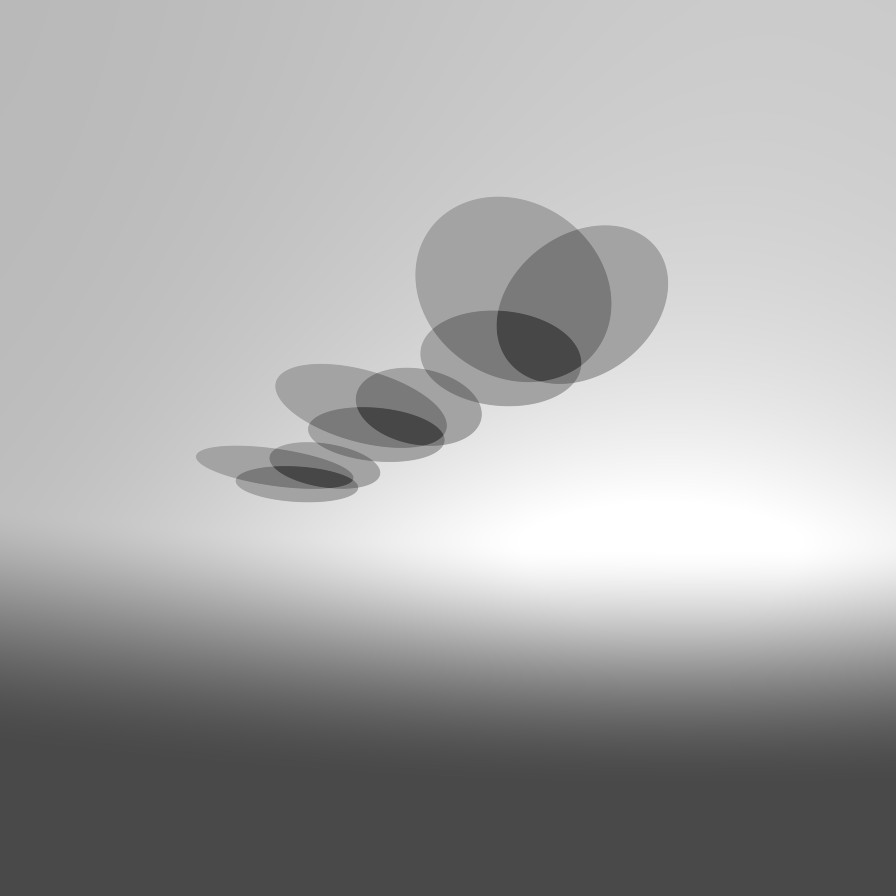
This background is drawn by a Shadertoy shader. Its source:

```glsl
// Translucent tilted discs receding towards a misty, glowing horizon in grey.
// The sky is a soft gradient plus an exponential glow that sinks into dark ground;
// the discs are sheared ellipses whose overlap count selects the shade.

const float GROUND = 0.285;
const float ONE_LAYER = 0.64;
const float TWO_LAYERS = 0.48;
const float THREE_LAYERS = 0.28;
const int DISC_COUNT = 9;

// Disc centre (xy) and half extents (zw), from the near group to the far one
const vec4 DISCS[DISC_COUNT] = vec4[DISC_COUNT](
    vec4(0.573, 0.677, 0.1094, 0.1035),
    vec4(0.650, 0.660, 0.0957, 0.0885),
    vec4(0.559, 0.600, 0.0898, 0.0534),
    vec4(0.403, 0.547, 0.0957, 0.0469),
    vec4(0.4674, 0.546, 0.0703, 0.0436),
    vec4(0.420, 0.515, 0.0762, 0.0306),
    vec4(0.3066, 0.4785, 0.0879, 0.0241),
    vec4(0.3626, 0.4805, 0.0618, 0.0260),
    vec4(0.3314, 0.4596, 0.0684, 0.0202));

// Shear of each disc: negative leans left, positive leans right
const float LEANS[DISC_COUNT] = float[DISC_COUNT](
    -0.155, 0.265, -0.10, -0.47, -0.19, -0.196, -0.49, -0.316, -0.185);

// Approximate signed distance to an ellipse leaning inside its bounding box
float leaningEllipse(vec2 p, vec4 disc, float lean) {
    vec2 e = (p - disc.xy) / disc.zw;
    vec2 sheared = (e - lean * e.yx) / (1.0 - lean * lean);
    vec2 gradient = 2.0 * sheared / disc.zw;
    return (dot(e, sheared) - 1.0) / max(length(gradient), 1e-4);
}

// Wide glow with a soft core, fading more slowly below its centre
float horizonGlow(vec2 p, vec2 centre) {
    vec2 d = p - centre;
    float rise = max(d.y, -0.4 * d.y);
    float height = length(vec2(rise, 0.03)) - 0.03;
    float across = d.x / 0.47;
    return 0.25 * exp(-height / 0.19 - across * across);
}

// Ground shade amount; the mist climbs towards the left
float groundAmount(vec2 p) {
    float side = (p.x - 0.77) / 0.77;
    float top = 0.388 + 0.046 * side * side;
    float depth = clamp((top - p.y) / 0.273, 0.0, 1.0);
    return smoothstep(0.0, 1.0, pow(depth, 0.86));
}

float backdrop(vec2 p) {
    float sky = 0.725 + 0.06 * smoothstep(0.0, 0.9, p.x);
    sky += horizonGlow(p, vec2(0.71, 0.395));
    return mix(min(sky, 1.0), GROUND, groundAmount(p));
}

// Number of discs over a point, with smoothed edges
float discLayers(vec2 p, float pixel) {
    float layers = 0.0;
    for (int i = 0; i < DISC_COUNT; i++) {
        float dist = leaningEllipse(p, DISCS[i], LEANS[i]);
        layers += 1.0 - smoothstep(-0.6 * pixel, 0.6 * pixel, dist);
    }
    return layers;
}

void mainImage(out vec4 fragColor, in vec2 fragCoord) {
    vec2 p = fragCoord / iResolution.xy;
    float layers = discLayers(p, 1.0 / iResolution.y);

    // Each extra layer replaces the shade beneath it
    float shade = backdrop(p);
    shade = mix(shade, ONE_LAYER, clamp(layers, 0.0, 1.0));
    shade = mix(shade, TWO_LAYERS, clamp(layers - 1.0, 0.0, 1.0));
    shade = mix(shade, THREE_LAYERS, clamp(layers - 2.0, 0.0, 1.0));
    fragColor = vec4(vec3(shade), 1.0);
}
```
